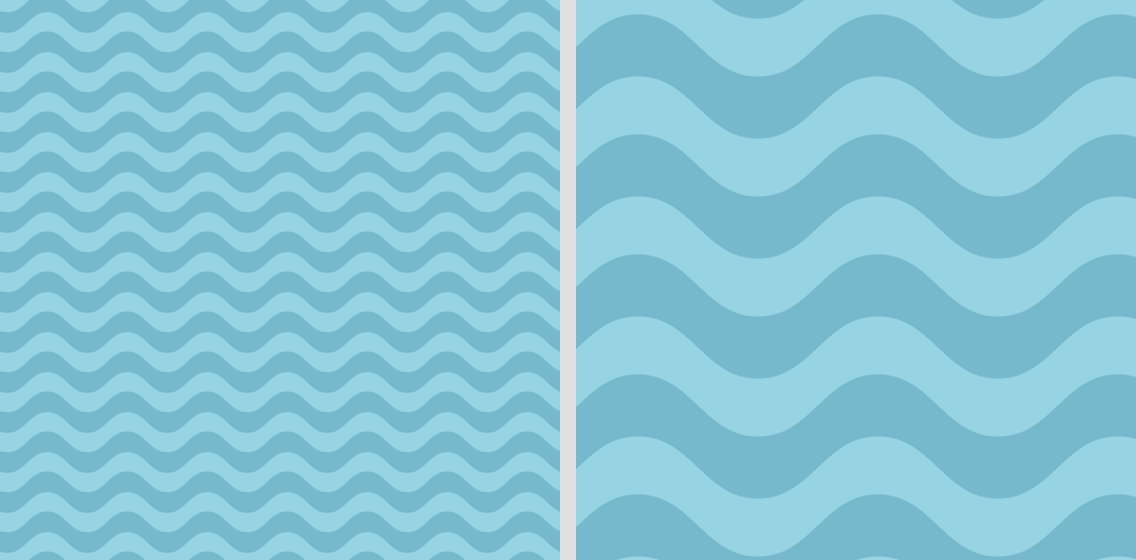
Left: the whole. Right: its middle third, enlarged.
Write a Shadertoy shader that draws this pattern.

```glsl
#define WAVES 7.0          // crests across the canvas
#define ROWS 14.0          // bands down the canvas
#define CREST_PHASE 0.591  // crest position, in wave lengths
#define ROW_PHASE 0.196    // band centre line, in row heights
#define AMPLITUDE 0.259    // wave height about its mean, in row heights
#define BAND_WIDTH 0.483   // light band thickness, in row heights
#define ROUNDING 0.037     // third harmonic: broader crests, straighter flanks
#define DARK_BLUE vec3(0.467, 0.725, 0.800)
#define LIGHT_BLUE vec3(0.588, 0.828, 0.890)

const float TAU = 6.2831853;

// Rounded wave in -1..1 with its crest at x = 0 and a period of 1
float roundedWave(float x) {
    float angle = TAU * x;
    return (cos(angle) - ROUNDING * cos(3.0 * angle)) / (1.0 - ROUNDING);
}

void mainImage(out vec4 fragColor, in vec2 fragCoord) {
    vec2 uv = fragCoord / iResolution.xy;

    // Row coordinate, bent by the wave
    float wave = AMPLITUDE * roundedWave(uv.x * WAVES - CREST_PHASE);
    float row = uv.y * ROWS - ROW_PHASE - wave;

    // Signed distance to the edge of the nearest light band
    float edge = abs(fract(row + 0.5) - 0.5) - 0.5 * BAND_WIDTH;

    // One-pixel smoothing, taken before the wrap so it stays continuous
    float pixel = length(vec2(dFdx(row), dFdy(row)));
    float band = clamp(0.5 - edge / pixel, 0.0, 1.0);

    fragColor = vec4(mix(DARK_BLUE, LIGHT_BLUE, band), 1.0);
}
```
